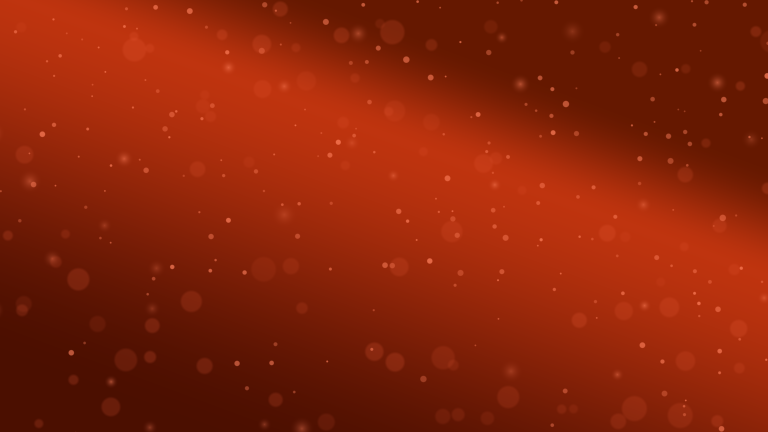
Reproduce this background procedurally as a WebGL 1 fragment shader.

```glsl
precision highp float;

// A diagonal ember-red band falls off into dark brown corners, strewn with lights.
// The band is a gradient across slanted lines; the lights are jittered grid cells
// drawn as crisp sparks, faint out-of-focus discs and small soft glows.

uniform vec2 u_resolution;

const vec3 UPPER_DARK = vec3(0.395, 0.095, 0.0);
const vec3 LOWER_DARK = vec3(0.295, 0.058, 0.0);
const vec3 BAND_RED   = vec3(0.755, 0.205, 0.058);
const vec3 SPARK_TINT = vec3(1.0, 0.50, 0.36);
const vec3 DISC_TINT  = vec3(0.92, 0.36, 0.22);
const float SLANT = 0.37;

// Three random values in 0..1 for a cell.
vec3 hash3(vec2 cell, float seed) {
  vec3 q = fract(vec3(cell.xyx + seed * 7.31) * vec3(0.1031, 0.1030, 0.0973));
  q += dot(q, q.yxz + 33.33);
  return fract((q.xxy + q.yzz) * q.zyx);
}

// Distance below the slanted line through the top left corner.
float bandDepth(vec2 p) {
  return 1.0 - p.y - SLANT * p.x;
}

vec3 bandColor(float depth) {
  float rise = smoothstep(-0.28, -0.01, depth);
  float fall = smoothstep(-0.08, 0.83, depth);
  vec3 color = mix(UPPER_DARK, BAND_RED, rise);
  return mix(color, LOWER_DARK, fall * rise);
}

// Nearest light of a jittered grid: x = distance, y = radius, z = strength.
// Each light stays inside its own cell; strength is zero in empty cells.
vec3 cellLight(vec2 p, float cells, vec2 radii, float density, float seed) {
  vec2 cell = floor(p * cells);
  vec3 place = hash3(cell, seed);
  vec3 look = hash3(cell, seed + 19.0);
  float radius = mix(radii.x, radii.y, look.x * look.x);
  float margin = min(radius * cells + 0.02, 0.5);
  vec2 center = (cell + mix(vec2(margin), vec2(1.0 - margin), place.xy)) / cells;
  float present = step(place.z, density);
  return vec3(distance(p, center), radius, present * mix(0.45, 1.0, look.y));
}

// Filled circle with a given edge width.
float disc(vec3 light, float edge) {
  return light.z * (1.0 - smoothstep(light.y - edge, light.y + edge, light.x));
}

// Halo with a brighter core.
float glow(vec3 light) {
  float falloff = max(1.0 - light.x / light.y, 0.0);
  return light.z * falloff * falloff;
}

void main() {
  vec2 p = gl_FragCoord.xy / u_resolution.y;
  float pixel = 1.0 / u_resolution.y;
  float depth = bandDepth(p);
  vec3 color = bandColor(depth);

  // Sparks thin out toward the lower left.
  float sparkShare = mix(0.36, 0.07, smoothstep(0.1, 0.65, depth));

  for (int i = 0; i < 2; i++) {
    float seed = float(i) * 5.0 + 3.0;
    float scale = 1.0 + 0.27 * float(i);

    vec3 blur = cellLight(p, 7.3 * scale, vec2(0.010, 0.029), 0.34, seed);
    color = mix(color, DISC_TINT, 0.22 * disc(blur, 0.0015 + pixel));

    vec3 halo = cellLight(p + 0.37, 5.7 * scale, vec2(0.016, 0.032), 0.24, seed + 41.0);
    color = mix(color, SPARK_TINT, 0.55 * glow(halo));

    vec3 spark = cellLight(p + 0.19, 13.0 * scale, vec2(0.0018, 0.0075), sparkShare, seed + 83.0);
    color = mix(color, SPARK_TINT, 0.72 * disc(spark, 0.75 * pixel));
  }

  gl_FragColor = vec4(color, 1.0);
}
```
